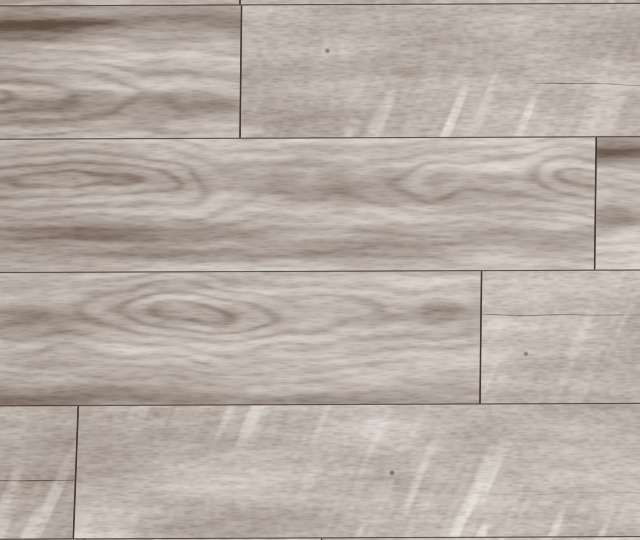
Give the GLSL for this texture, as a WebGL 1 fragment shader.

```glsl
precision highp float;
// Weathered wooden floor: four rows of long planks with staggered butt joints.
// Each plank is a tone built from stretched noise, bent growth rings or slanted
// saw marks; the tone picks a colour between dark and pale, then seams go on top.
uniform vec2 u_resolution;

const float ROW_HEIGHT = 0.2469;   // in canvas heights
const float PLANK_LENGTH = 6.0;    // in row heights
const vec3 DARK_WOOD = vec3(0.43, 0.36, 0.32);
const vec3 PALE_WOOD = vec3(0.86, 0.835, 0.81);
const vec3 SEAM = vec3(0.24, 0.20, 0.18);

float hash(vec2 c) {
  vec3 q = fract(c.xyx * 0.1031);
  q += dot(q, q.yzx + 33.33);
  return fract((q.x + q.y) * q.z);
}

float noise(vec2 p) {
  vec2 i = floor(p), f = fract(p);
  f = f * f * (3.0 - 2.0 * f);
  return mix(mix(hash(i), hash(i + vec2(1, 0)), f.x),
             mix(hash(i + vec2(0, 1)), hash(i + vec2(1, 1)), f.x), f.y);
}

// Distance to the nearest scattered point, one point per cell
float cells(vec2 p) {
  vec2 i = floor(p);
  float nearest = 2.0;
  for (int y = -1; y <= 1; y++)
    for (int x = -1; x <= 1; x++) {
      vec2 c = i + vec2(float(x), float(y));
      nearest = min(nearest, length(c + vec2(hash(c), hash(c + 71.3)) - p));
    }
  return nearest;
}

// Layered sines, about -1 to 1
float waver(float x, float seed) {
  return 0.55 * sin(1.7 * x + seed) + 0.3 * sin(3.9 * x + 2.3 * seed)
       + 0.15 * sin(8.3 * x + 4.1 * seed);
}

// Fibres running along the plank, 0 to 1
float fibres(vec2 p) {
  float sum = 0.0, weight = 0.4;
  vec2 scale = vec2(0.9, 9.0);
  for (int i = 0; i < 4; i++) {
    sum += weight * noise(p * scale + float(i) * 17.0);
    scale *= vec2(2.3, 1.85);
    weight *= 0.78;
  }
  return sum / 1.145;
}

float line(float d, float halfWidth, float px) {
  return 1.0 - smoothstep(halfWidth - 0.6 * px, halfWidth + 0.6 * px, abs(d));
}

float band(float v, float centre, float width) {
  float d = (v - centre) / width;
  return exp(-d * d);
}

// Nested growth rings that close into arches around the heart
float rings(vec2 p, vec2 heart, float seed) {
  float along = 0.26 * sin((p.x - heart.x) * 0.785) + 0.05 * waver(p.x * 1.6, seed);
  float across = p.y - heart.y + 0.05 * waver(p.x, seed + 2.0);
  float r = length(vec2(along, across)) + 0.05 * noise(p * vec2(2.5, 7.0) + seed);
  float ridge = 0.5 + 0.5 * sin(r * 82.0 + 2.0 * noise(p * vec2(4.0, 14.0)));
  return ridge * ridge * exp(-2.6 * r);
}

// Plank with growth rings and two dark bands: heights and depths
float figuredTone(vec2 p, vec2 heart, vec2 heights, vec2 depths, float seed) {
  vec2 q = p + seed;
  float v = p.y + 0.035 * waver(p.x, seed) + 0.10 * (noise(q * vec2(1.5, 9.0)) - 0.5);
  float bands = depths.x * band(v, heights.x, 0.13) + depths.y * band(v, heights.y, 0.12);
  bands *= (1.0 - 0.09 * p.x) * (0.55 + 0.9 * noise(q * vec2(1.2, 16.0)));
  return 0.85 + 0.62 * (fibres(q) - 0.5) - bands - 0.34 * rings(p, heart, seed);
}

// Paler plank with clouded patches, slanted saw marks and small specks
float sawnTone(vec2 p, float base, float seed) {
  vec2 q = p + seed;
  vec2 slanted = vec2(q.x - 0.42 * p.y, q.y);
  float strokes = smoothstep(0.58, 0.9, noise(slanted * vec2(11.0, 2.2)));
  float scratches = noise(slanted * vec2(24.0, 3.0)) - 0.5;
  float worn = smoothstep(0.3, 0.75, noise(q * vec2(1.1, 1.9)));
  float cloud = noise(q * vec2(1.4, 3.2)) - 0.5;
  float speckle = noise(q * vec2(26.0, 48.0)) - 0.5;
  float tone = base + 0.38 * (fibres(q) - 0.5) + 0.22 * cloud + 0.12 * speckle;
  tone += worn * (0.22 * strokes + 0.10 * scratches);
  return tone - 0.5 * (1.0 - smoothstep(0.004, 0.012, cells(q * 0.5)));
}

// Thin wandering split, starting at a given place along the plank
float crack(vec2 p, float height, float start, float px) {
  float d = p.y - height - 0.016 * waver(p.x * 1.5, height * 9.0);
  float strength = 0.25 + 0.75 * noise(vec2(p.x * 4.0, height * 40.0));
  return line(d, 0.004, px) * strength * smoothstep(start, start + 0.3, p.x);
}

float jointOf(float row) {
  return row < 0.0 ? 2.40 : row < 1.0 ? 0.55 : row < 2.0 ? 3.60 : row < 3.0 ? 4.46 : 1.80;
}

void main() {
  vec2 uv = gl_FragCoord.xy / u_resolution.y;
  float px = 1.0 / (u_resolution.y * ROW_HEIGHT);
  // Rows rise slightly to the right; joints lean a little
  vec2 p = vec2(uv.x, uv.y - 0.0015 - 0.004 * uv.x) / ROW_HEIGHT;
  float row = floor(p.y);
  p.y -= row;
  float fromJoint = p.x - jointOf(row) - (row == 0.0 ? 0.037 : 0.012) * p.y;
  float plank = floor(fromJoint / PLANK_LENGTH);
  bool right = plank >= 0.0;
  float seed = 40.0 * hash(vec2(plank + 5.0, row + 9.0));

  // Finish of each plank
  float tone;
  if (row < 1.0) tone = sawnTone(p, right ? 0.77 : 0.70, seed);
  else if (right && row != 2.0) tone = sawnTone(p, row < 2.0 ? 0.77 : 0.69, seed);
  else if (row < 2.0) tone = figuredTone(p, vec2(1.5, 0.70), vec2(0.68, 0.02), vec2(0.20, 0.42), seed);
  else if (right) tone = figuredTone(p, vec2(7.0, 0.4), vec2(0.92, 0.40), vec2(0.75, 0.25), seed);
  else if (row < 3.0) tone = figuredTone(p, vec2(0.5, 0.67), vec2(0.66, 0.22), vec2(0.22, 0.44), seed);
  else tone = figuredTone(p, vec2(4.0, 0.3), vec2(0.86, 0.18), vec2(0.72, 0.25), seed);

  // Pores, splits and softer light at the left
  tone -= 0.09 * (1.0 - smoothstep(0.05, 0.45, cells((p + seed) * vec2(7.0, 38.0))));
  float split = row < 1.0 ? (right ? 0.4 * crack(p, 0.32, 3.6, px) : crack(p, 0.45, -0.5, px))
              : right && row != 2.0 ? crack(p, row < 2.0 ? 0.67 : 0.39, row < 2.0 ? 3.3 : 3.9, px) : 0.0;
  tone -= 0.55 * split + 0.07 * (1.0 - smoothstep(0.0, 2.2, p.x));
  vec3 colour = mix(DARK_WOOD, PALE_WOOD, clamp(tone, -0.1, 1.08));

  // Seams between rows and at plank ends
  float along = fromJoint - plank * PLANK_LENGTH;
  float rowSeam = line(min(p.y, 1.0 - p.y), 0.0045, px);
  float endSeam = line(min(along, PLANK_LENGTH - along), 0.006, px);
  colour = mix(colour, SEAM, max(0.75 * rowSeam, 0.95 * endSeam));
  gl_FragColor = vec4(colour, 1.0);
}
```
